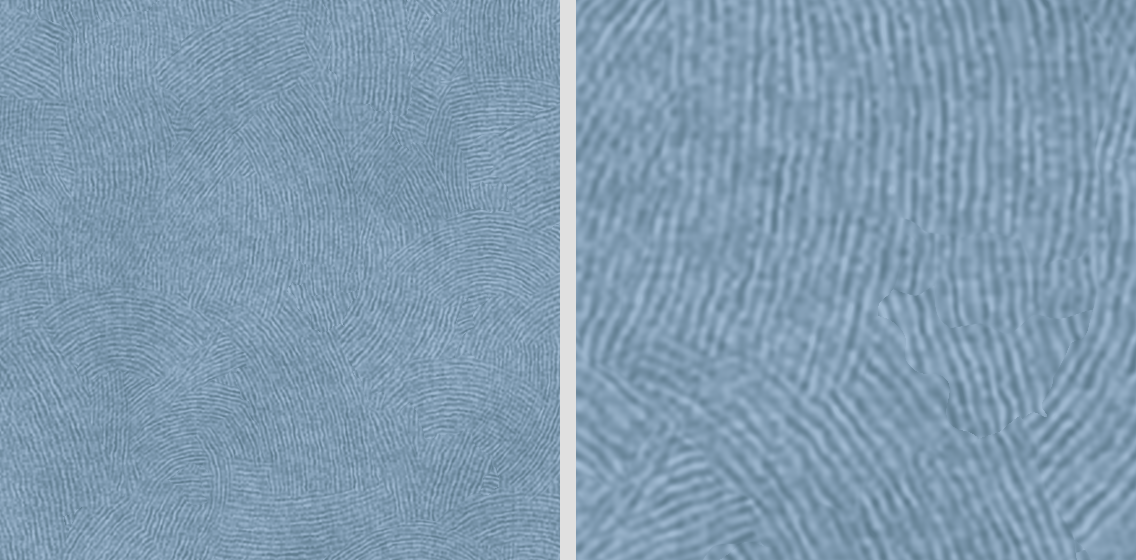
Left: the whole. Right: its middle third, enlarged.
Write a WebGL 1 fragment shader that draws this texture.

```glsl
precision highp float;
// Blue plaster combed with overlapping curved strokes of fine grooves.

uniform vec2 u_resolution;

const vec3 DARK  = vec3(0.444, 0.555, 0.638);
const vec3 MID   = vec3(0.494, 0.603, 0.693);
const vec3 LIGHT = vec3(0.550, 0.655, 0.746);

const float TAU = 6.2831853;
const float CELLS = 8.0;            // strokes across the canvas
const float GROOVES = 114.0;        // grooves across the canvas
const float GROOVE_VARIATION = 36.0;
const float GROOVE_DEPTH = 1.12;
const float WOBBLE = 0.36;          // groove waviness, in grooves
const float EDGE = 0.008;           // softness of a stroke's border
const float LAYERING = 13.0;        // how firmly upper strokes hide lower ones
const float GRAIN_SCALE = 215.0;
const float GRAIN = 2.3;
const float MOTTLE = 1.25;

float hash(vec2 p) {
  return fract(sin(dot(p, vec2(127.1, 311.7))) * 43758.5453);
}

float noise(vec2 p) {
  vec2 i = floor(p);
  vec2 f = fract(p);
  f = f * f * (3.0 - 2.0 * f);
  return mix(mix(hash(i), hash(i + vec2(1.0, 0.0)), f.x),
             mix(hash(i + vec2(0.0, 1.0)), hash(i + vec2(1.0, 1.0)), f.x), f.y);
}

// Direction from a stroke's centre of curvature: domes, uprights or diagonals.
float strokeAngle(float kind, float tilt, float side) {
  if (kind < 0.27) return 0.25 * TAU + (tilt - 0.5) * 0.7;
  if (kind < 0.72) return step(0.5, side) * 0.5 * TAU + (tilt - 0.5) * 0.8;
  return tilt * TAU;
}

// Grooves that fade and swell along their length.
float grooves(float arc, float track, vec2 seed) {
  float wear = noise(vec2(arc * 40.0, track * 0.9) + seed);
  return sin(TAU * track) * (0.25 + 1.4 * wear);
}

// Groove height in x and coverage in y for the stroke that belongs to a cell.
vec2 combStroke(vec2 p, vec2 cell, float wobble) {
  float kind = hash(cell + 3.7);
  float size = hash(cell + 9.2);
  float angle = strokeAngle(kind, hash(cell + 15.4), hash(cell + 21.8));
  vec2 centre = (cell + vec2(hash(cell + 31.3), hash(cell + 47.6))) / CELLS;
  vec2 normal = vec2(cos(angle), sin(angle));
  vec2 along = vec2(-normal.y, normal.x);
  float bend = kind < 0.27 ? mix(0.14, 0.22, size) : mix(0.22, 0.65, size);

  // Polar coordinates about the centre of curvature.
  vec2 q = p - centre + normal * bend;
  float arc = atan(dot(q, along), dot(q, normal)) * bend;
  float across = length(q) - bend;

  float halfWidth = mix(0.060, 0.095, hash(cell + 53.9));
  float halfLength = mix(0.10, 0.17, hash(cell + 61.5));
  float inside = min(halfWidth - abs(across), halfLength - abs(arc));
  inside += (noise(vec2(arc, across) * 60.0 + cell * 17.0) - 0.5) * 0.02;
  float mask = smoothstep(-EDGE, EDGE, inside);

  float count = GROOVES + (hash(cell + 71.1) - 0.5) * GROOVE_VARIATION;
  return vec2(grooves(arc, across * count + wobble, cell * 29.0), mask);
}

// Scattered strokes stacked by a random height, whatever the loop order.
float combedSurface(vec2 p) {
  vec2 home = floor(p * CELLS);
  float wobble = (noise(p * 32.0) - 0.5) * WOBBLE
               + (noise(p * 85.0 + 5.0) - 0.5) * WOBBLE;

  // Slanted uprights show wherever no stroke lies on top.
  float total = 0.3;
  float height = total * grooves(p.y, (p.x + 0.3 * p.y) * GROOVES + wobble, vec2(0.0));
  for (int y = -2; y <= 2; y++) {
    for (int x = -2; x <= 2; x++) {
      vec2 cell = home + vec2(float(x), float(y));
      vec2 stroke = combStroke(p, cell, wobble);
      float weight = stroke.y * exp(LAYERING * hash(cell + 83.3));
      height += stroke.x * weight;
      total += weight;
    }
  }
  return height / total;
}

void main() {
  vec2 p = gl_FragCoord.xy / u_resolution.y;

  float tone = combedSurface(p) * GROOVE_DEPTH;

  // Fine plaster grain and broad uneven colour.
  tone += (noise(p * GRAIN_SCALE) - 0.5) * GRAIN;
  float mottle = 0.6 * noise(p * 9.0 + 2.0) + 0.4 * noise(p * 27.0 + 8.0);
  tone += (mottle - 0.5) * MOTTLE;
  tone = clamp(tone, -2.4, 2.4);

  vec3 shift = tone < 0.0 ? MID - DARK : LIGHT - MID;
  gl_FragColor = vec4(MID + shift * tone, 1.0);
}
```
